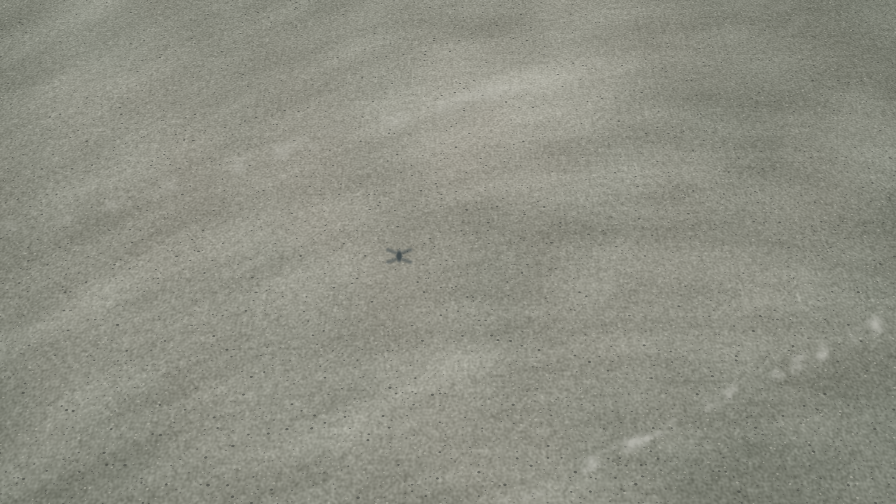
Give the GLSL for this texture, as a Shadertoy shader.

```glsl
vec2 hash2(vec2 cell) {
    vec3 h = fract(cell.xyx * vec3(0.1031, 0.1030, 0.0973));
    h += dot(h, h.yzx + 33.33);
    return fract((h.xx + h.yz) * h.zy);
}

float gradientNoise(vec2 p) {
    vec2 i = floor(p), f = fract(p);
    vec2 w = f * f * f * (f * (f * 6.0 - 15.0) + 10.0);
    float a = dot(hash2(i) * 2.0 - 1.0, f);
    float b = dot(hash2(i + vec2(1, 0)) * 2.0 - 1.0, f - vec2(1, 0));
    float c = dot(hash2(i + vec2(0, 1)) * 2.0 - 1.0, f - vec2(0, 1));
    float d = dot(hash2(i + vec2(1, 1)) * 2.0 - 1.0, f - vec2(1, 1));
    return mix(mix(a, b, w.x), mix(c, d, w.x), w.y);
}

float fbm(vec2 p) {
    float sum = 0.0, amp = 1.0;
    for (int i = 0; i < 4; i++) {
        sum += amp * gradientNoise(p);
        p = mat2(1.6, 1.2, -1.2, 1.6) * p + 7.3;
        amp *= 0.55;
    }
    return sum;
}

float segmentDistance(vec2 p, vec2 a, vec2 b) {
    vec2 ab = b - a;
    return length(p - a - ab * clamp(dot(p - a, ab) / dot(ab, ab), 0.0, 1.0));
}

// Worn chalk: a soft band broken into crumbs
float chalkLine(vec2 p, vec2 a, vec2 b, float width) {
    float d = segmentDistance(p, a, b) + 0.012 * fbm(p * 45.0);
    float wear = smoothstep(-0.15, 0.45, fbm(p * 13.0 + 4.0));
    return (1.0 - smoothstep(0.1 * width, width, d)) * wear;
}

// One jittered stone per cell, present with the given chance
float pebbles(vec2 p, float chance, float pixel) {
    vec2 cell = floor(p), pick = hash2(cell + 91.0);
    vec2 q = fract(p) - 0.3 - 0.4 * hash2(cell);
    float radius = mix(0.09, 0.22, pick.y * pick.y);
    float d = length(q * vec2(0.85, 1.15)) - radius;
    return step(pick.x, chance) * (1.0 - smoothstep(-0.5 * pixel, 0.6 * pixel, d));
}

// Blurred shadow of a four-armed flyer
float flyerShadow(vec2 q) {
    float arms = segmentDistance(abs(q), vec2(0.0, 0.004), vec2(0.022, 0.012));
    float body = length(q * vec2(1.6, 0.85));
    return max(0.5 * (1.0 - smoothstep(0.0, 0.007, arms)),
               0.95 * (1.0 - smoothstep(0.004, 0.015, body)));
}

void mainImage(out vec4 fragColor, in vec2 fragCoord) {
    vec2 p = fragCoord / iResolution.y;

    // Ground coordinates, finer toward the far edge
    float depth = 2.5 / (2.5 - p.y);
    vec2 ground = vec2((p.x - 0.89) * depth, 2.5 * depth) + 5.0;
    float pixel = depth / iResolution.y;

    // Light falloff and broad patches
    vec2 offCentre = p - vec2(0.82, 0.58);
    float edge = dot(offCentre, offCentre * vec2(1.0, 1.2));
    float tone = 0.588 - 0.085 * edge + 0.055 * fbm(p * 3.2 + 2.0);

    // Curved sweeping tracks
    float across = p.y - 0.55 * p.x + 0.2 * p.x * p.x + 0.02 * gradientNoise(p * 5.0);
    tone += 0.085 * fbm(vec2(p.x * 1.6, across * 7.0) + 11.0);
    tone += 0.035 * fbm(vec2(p.x * 4.0, across * 24.0) + 31.0);

    // Sandy grain
    tone += 0.075 * gradientNoise(ground * 62.0);
    tone += 0.115 * gradientNoise(ground * 145.0);

    // Greener rim, warmer middle
    float warmth = 0.012 * fbm(p * 2.5 + 19.0) - 0.014 * edge;
    vec3 color = vec3(tone + warmth + 0.004, tone + 0.002, tone - 0.043);

    // Scattered stones, dark and pale
    float near = mix(1.0, 0.35, p.y);
    color = mix(color, vec3(0.27, 0.28, 0.26), 0.65 * pebbles(ground * 75.0, 0.10 * near, pixel * 75.0));
    color = mix(color, vec3(0.30, 0.30, 0.28), 0.5 * pebbles(ground * 120.0 + 3.0, 0.12 * near, pixel * 120.0));
    color = mix(color, vec3(0.72, 0.72, 0.67), 0.6 * pebbles(ground * 95.0 + 8.0, 0.10 * near, pixel * 95.0));

    // Chalk remains
    float chalk = 0.75 * chalkLine(p, vec2(1.0, 0.0), vec2(1.74, 0.355), 0.024);
    chalk += 0.3 * chalkLine(p, vec2(0.0, 0.54), vec2(1.18, 0.875), 0.03);
    chalk += 0.35 * chalkLine(p, vec2(1.54, 0.955), vec2(1.57, 0.975), 0.04);
    color = mix(color, vec3(0.75, 0.75, 0.72), min(chalk, 0.8));

    color = mix(color, vec3(0.25, 0.29, 0.30), flyerShadow(p - vec2(0.792, 0.492)));
    fragColor = vec4(color, 1.0);
}
```
